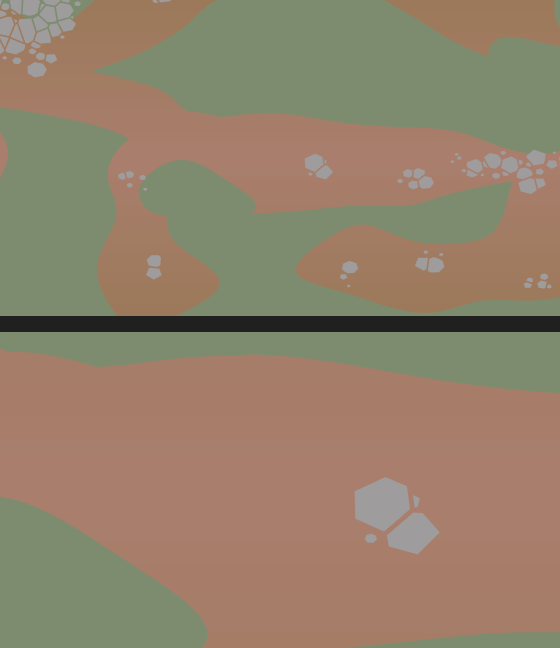
Top, the full canvas; bottom, a detail of the centre.
This texture is drawn by a Shadertoy shader. Its source:

```glsl
// Flat terrain map: green lowland crossed by a winding brown trail with islands
// of bare earth, cut from gradient noise. Clusters of grey stones lie on top,
// shaped as the cells of a power diagram so that neighbours fit together.

vec2 hash2(vec2 p)
{
    vec3 q = fract(p.xyx * vec3(.1031, .1030, .0973));
    q += dot(q, q.yzx + 33.33);
    return fract((q.xx + q.yz) * q.zy);
}

float corner(vec2 cell, vec2 f, vec2 offset)
{
    return dot(normalize(hash2(cell + offset) - .5), f - offset);
}

float gradientNoise(vec2 p)
{
    vec2 i = floor(p), f = fract(p);
    vec2 u = f * f * f * (f * (f * 6. - 15.) + 10.);
    return mix(mix(corner(i, f, vec2(0, 0)), corner(i, f, vec2(1, 0)), u.x),
               mix(corner(i, f, vec2(0, 1)), corner(i, f, vec2(1, 1)), u.x), u.y);
}

// Positive on bare earth, negative on grass
float earthField(vec2 p)
{
    vec2 warp = vec2(gradientNoise(p * 2.5 + 31.), gradientNoise(p * 2.5 + 57.));
    vec2 q = (p + .1 * warp) * vec2(1.6, 3.3);

    float path = .47 + .33 * (1. - smoothstep(0., .85, p.x));
    float width = .13 + .04 * cos((p.x - .95) * 5.);
    float trail = width - abs(p.y - path) + .16 * gradientNoise(q + 11.);
    float islands = .3 * (gradientNoise(q + 83.) - .09);

    // The last noise cuts grass back in and leaves pointed tips
    float cut = .3 * (gradientNoise(q * vec2(.9, 1.2) + 143.) + .26);
    return min(max(trail, islands), cut);
}

// Centre and radius of the small cluster in this coarse cell, if it is on earth
vec3 findCluster(vec2 p)
{
    vec2 cell = floor(p / .3);
    vec2 centre = (cell + .3 + .4 * hash2(cell + 210.)) * .3;
    float radius = .03 + .02 * hash2(cell + 320.).x;
    return vec3(centre, earthField(centre) > 0. ? radius : 0.);
}

// Depth inside the stony areas: small cluster, corner heap, strip at the right
float stonyDepth(vec2 p, vec3 cluster)
{
    float small = cluster.z - length(p - cluster.xy);
    float heap = .2 - length((p - vec2(.03, 1.)) * vec2(.85, 1.));
    float strip = min(.038 - abs(p.y - .48), p.x - 1.43);
    return max(small, max(heap, strip));
}

// Centre and radius of one stone; stones shrink towards the rim
vec3 stoneAt(vec2 cell, vec3 cluster)
{
    vec2 centre = (cell + .1 + .8 * hash2(cell + 430.)) * .036;
    float depth = stonyDepth(centre, cluster);
    float h = hash2(cell + 540.).x;
    float radius = (.007 + .033 * h * h) * mix(.5, 1., clamp(depth / .03, 0., 1.));
    return vec3(centre, depth > 0. ? radius : 0.);
}

// Distance to the stone edge, positive inside
float stoneField(vec2 p)
{
    vec3 cluster = findCluster(p);
    if (stonyDepth(p, cluster) < -.07) return -1.;

    vec2 home = floor(p / .036), nearestCell = home;
    vec3 nearest = vec3(0);
    float best = 10.;
    for (int y = -2; y <= 2; y++)
    for (int x = -2; x <= 2; x++) {
        vec2 cell = home + vec2(x, y);
        vec3 s = stoneAt(cell, cluster);
        float power = dot(p - s.xy, p - s.xy) - s.z * s.z;
        if (s.z > 0. && power < best) {
            best = power;
            nearest = s;
            nearestCell = cell;
        }
    }
    if (nearest.z <= 0.) return -1.;

    // Outline: a turned, slightly flattened polygon
    vec2 shape = hash2(nearestCell + 650.);
    vec2 d = (p - nearest.xy) * vec2(.85, 1.1);
    float sector = 6.28319 / (5. + floor(shape.x * 3.));
    float angle = mod(atan(d.y, d.x) + shape.y * 6.28319, sector) - .5 * sector;
    float inside = nearest.z - length(d) * cos(angle);

    // Straight gaps between neighbours
    for (int y = -2; y <= 2; y++)
    for (int x = -2; x <= 2; x++) {
        vec2 cell = home + vec2(x, y);
        vec3 s = stoneAt(cell, cluster);
        if (s.z <= 0. || cell == nearestCell) continue;
        float power = dot(p - s.xy, p - s.xy) - s.z * s.z;
        inside = min(inside, .5 * (power - best) / length(s.xy - nearest.xy) - .0025);
    }
    return inside;
}

void mainImage(out vec4 fragColor, in vec2 fragCoord)
{
    vec2 p = fragCoord / iResolution.y;

    vec3 grass = vec3(.49, .55, .43);
    vec3 earth = mix(vec3(.665, .495, .43), vec3(.61, .475, .35), abs(p.y - .5) * 2.);
    vec3 stone = vec3(.62, .61, .61);

    float field = earthField(p);
    vec3 color = mix(grass, earth, clamp(.5 + field / max(fwidth(field), 1e-5), 0., 1.));
    color = mix(color, stone, clamp(.5 + stoneField(p) * iResolution.y, 0., 1.));
    fragColor = vec4(color, 1);
}
```
